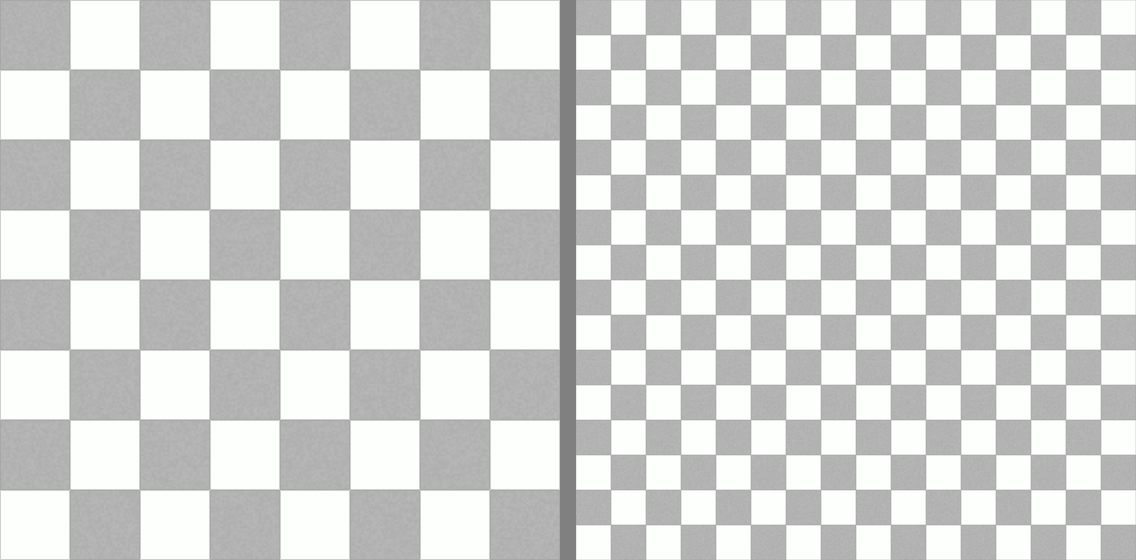
Left: one tile. Right: repeated 2 by 2.
Give the GLSL for this pattern, as a Shadertoy shader.

```glsl
const float SQUARES = 8.0;           // squares across and down, even so it wraps
const float LINE_WIDTH = 0.0017;     // fraction of the canvas
const float GRAIN_CELLS = 256.0;     // grain lattice cells per canvas
const float GRAIN_STRENGTH = 0.035;
const vec3 WHITE = vec3(0.99, 1.0, 0.99);
const vec3 GRAY = vec3(0.70);
const vec3 LINE_COLOR = vec3(0.61);

// Integer hash of a lattice point, 0 to 1
float hash(vec2 cell) {
    uvec2 c = uvec2(cell);
    uint h = c.x * 1597u + c.y * 51749u;
    h = (h ^ (h >> 15)) * 73244475u;
    h = (h ^ (h >> 13)) * 73244475u;
    h ^= h >> 16;
    return float(h & 65535u) / 65535.0;
}

// Value noise that wraps at the canvas edges
float wrappedNoise(vec2 uv) {
    vec2 p = uv * GRAIN_CELLS;
    vec2 cell = floor(p);
    vec2 f = smoothstep(0.0, 1.0, p - cell);
    vec2 low = mod(cell, GRAIN_CELLS);
    vec2 high = mod(cell + 1.0, GRAIN_CELLS);
    float bottom = mix(hash(low), hash(vec2(high.x, low.y)), f.x);
    float top = mix(hash(vec2(low.x, high.y)), hash(high), f.x);
    return mix(bottom, top, f.y);
}

// Distance to the nearest square edge per axis, negative in odd squares
vec2 signedEdgeDistance(vec2 uv) {
    vec2 wave = 0.25 - abs(fract(uv * SQUARES * 0.5 + 0.25) - 0.5);
    return wave * 2.0 / SQUARES;
}

void mainImage(out vec4 fragColor, in vec2 fragCoord) {
    vec2 uv = fragCoord / iResolution.xy;
    vec2 pixel = 1.0 / iResolution.xy;
    vec2 edge = signedEdgeDistance(uv);

    // Checker: gray where the two axes disagree in parity
    vec2 side = clamp(2.0 * edge / pixel, -1.0, 1.0);
    float grayMask = 0.5 - 0.5 * side.x * side.y;

    // Fine grain on the gray squares only
    float grain = (wrappedNoise(uv) - 0.5) * GRAIN_STRENGTH;
    vec3 color = mix(WHITE, GRAY + grain, grayMask);

    // Hairlines along every square edge
    vec2 coverage = clamp((0.5 * LINE_WIDTH - abs(edge)) / pixel + 0.5, 0.0, 1.0);
    color = mix(color, LINE_COLOR, max(coverage.x, coverage.y));

    fragColor = vec4(color, 1.0);
}
```
